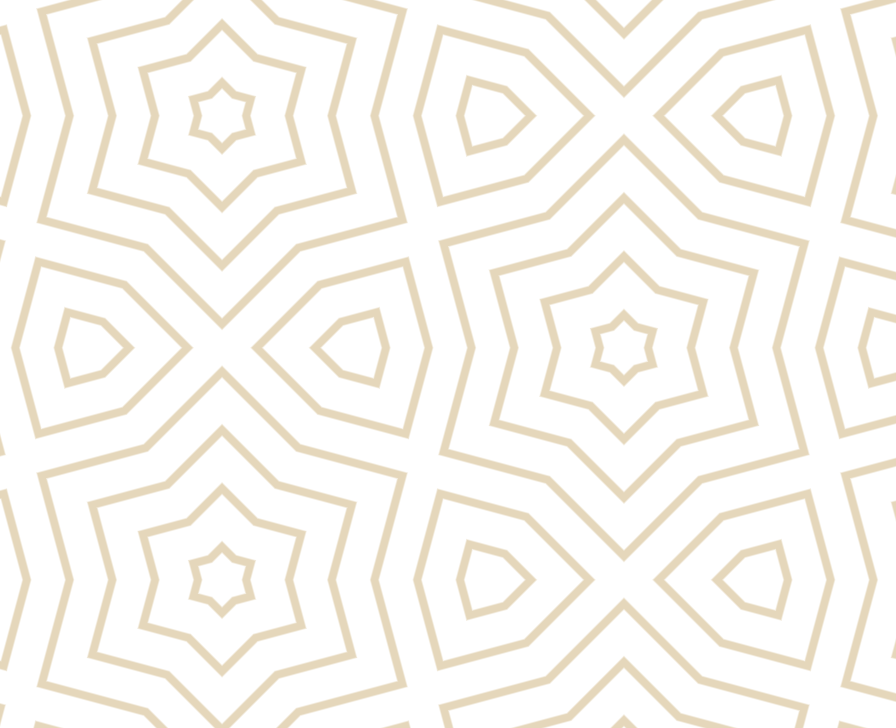
Give the GLSL for this pattern, as a Shadertoy shader.

```glsl
const float SQRT3 = 1.7320508;

// Offset from the nearest centre of a triangular lattice with unit spacing
vec2 nearestCentre(vec2 p) {
    vec2 period = vec2(SQRT3, 1.0);
    vec2 a = mod(p + 0.5 * period, period) - 0.5 * period;
    vec2 b = mod(p, period) - 0.5 * period;
    return dot(a, a) < dot(b, b) ? a : b;
}

// Mirror into the 30 degree wedge above the x axis
vec2 foldWedge(vec2 p) {
    p = abs(p);
    vec2 mirrorNormal = vec2(-0.5, 0.5 * SQRT3);
    p -= 2.0 * max(dot(p, mirrorNormal), 0.0) * mirrorNormal;
    return vec2(p.x, abs(p.y));
}

// Distance to the nearest of evenly spaced levels
float levelDistance(float value, float first, float gap) {
    return abs(fract((value - first) / gap + 0.5) - 0.5) * gap;
}

// Nested stars around lattice centres, nested shields between them
float starLines(vec2 p, float halfWidth, float blur) {
    vec2 wedge = foldWedge(nearestCentre(p));
    float tilt = radians(15.0);
    float field = dot(wedge, vec2(cos(tilt), -sin(tilt)));
    float d = levelDistance(field, 0.0503, 0.0890);
    return 1.0 - smoothstep(halfWidth - blur, halfWidth + blur, d);
}

void mainImage(out vec4 fragColor, in vec2 fragCoord) {
    const vec3 paper = vec3(1.0);
    const vec3 sand = vec3(0.898, 0.843, 0.733);
    const float spacing = 0.6375;
    const vec2 starCentre = vec2(0.305, 0.841);

    vec2 p = (fragCoord / iResolution.y - starCentre) / spacing;
    float blur = 1.2 / (iResolution.y * spacing);
    float line = starLines(p, 0.0087, blur);

    fragColor = vec4(mix(paper, sand, line), 1.0);
}
```
